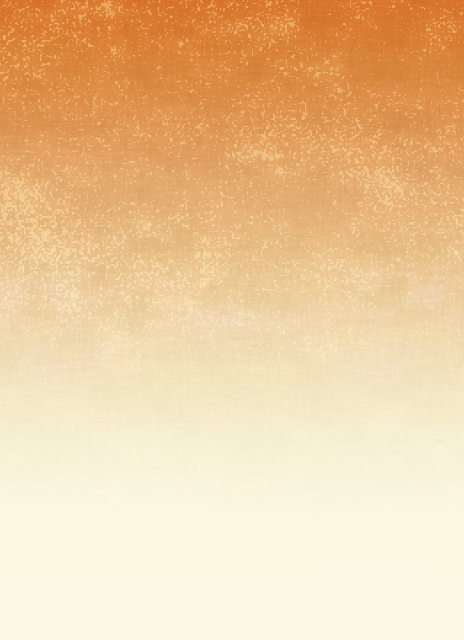
Reproduce this background procedurally as a Shadertoy shader.

```glsl
// Worn paper backdrop: burnt orange fading down to cream, with pale specks and haze.
#define GRAIN_SCALE 360.0
#define SPECK_STRENGTH 0.62
#define FIBRE_STRENGTH 0.022
#define MOTTLE_STRENGTH 0.045
#define HAZE_STRENGTH 0.42
#define SPECK_WARM vec3(0.95, 0.76, 0.48)
#define SPECK_CREAM vec3(0.98, 0.93, 0.78)
#define HAZE_COLOR vec3(0.93, 0.84, 0.75)

const int LAST_STOP = 10;

// Evenly spaced gradient colours, bottom to top
const vec3 STOPS[11] = vec3[11](
    vec3(0.985, 0.975, 0.890), vec3(0.985, 0.975, 0.890),
    vec3(0.984, 0.972, 0.880), vec3(0.968, 0.947, 0.835),
    vec3(0.955, 0.900, 0.755), vec3(0.938, 0.835, 0.655),
    vec3(0.912, 0.750, 0.530), vec3(0.895, 0.672, 0.440),
    vec3(0.870, 0.585, 0.325), vec3(0.853, 0.520, 0.235),
    vec3(0.848, 0.460, 0.170));

// Worn areas: centre and radii, as fractions of the canvas
const vec4 WORN[7] = vec4[7](
    vec4(0.73, 0.90, 0.05, 0.03), vec4(0.57, 0.955, 0.09, 0.02),
    vec4(0.20, 0.985, 0.08, 0.012), vec4(0.32, 0.635, 0.06, 0.05),
    vec4(0.86, 0.72, 0.09, 0.025), vec4(0.05, 0.71, 0.12, 0.04),
    vec4(0.60, 0.75, 0.15, 0.04));

// Dusty haze: centre and radii, as fractions of the canvas
const vec4 HAZE[5] = vec4[5](
    vec4(0.08, 0.54, 0.17, 0.045), vec4(0.52, 0.49, 0.16, 0.045),
    vec4(0.92, 0.54, 0.16, 0.05), vec4(0.12, 0.44, 0.15, 0.035),
    vec4(0.85, 0.43, 0.16, 0.03));

float hash(vec2 p) {
    vec3 q = fract(vec3(p.xyx) * 0.1031);
    q += dot(q, q.yzx + 33.33);
    return fract((q.x + q.y) * q.z);
}

float noise(vec2 p) {
    vec2 cell = floor(p), f = fract(p);
    f = f * f * (3.0 - 2.0 * f);
    float low = mix(hash(cell), hash(cell + vec2(1, 0)), f.x);
    float high = mix(hash(cell + vec2(0, 1)), hash(cell + vec2(1, 1)), f.x);
    return mix(low, high, f.y);
}

float fbm(vec2 p) {
    float sum = 0.0, weight = 0.5;
    for (int i = 0; i < 5; i++) {
        sum += weight * noise(p);
        p = mat2(1.6, 1.2, -1.2, 1.6) * p + 17.3;
        weight *= 0.5;
    }
    return sum / 0.96875;
}

vec3 verticalGradient(float y) {
    float s = clamp(y, 0.0, 1.0) * float(LAST_STOP);
    int i = min(int(s), LAST_STOP - 1);
    return mix(STOPS[i], STOPS[i + 1], s - float(i));
}

float softSpot(vec2 uv, vec4 spot) {
    vec2 d = (uv - spot.xy) / spot.zw;
    return exp(-dot(d, d));
}

void mainImage(out vec4 fragColor, in vec2 fragCoord) {
    vec2 uv = fragCoord / iResolution.xy;
    vec2 p = fragCoord / iResolution.y;

    // Base gradient with a slightly uneven dye line
    float cloud = fbm(p * vec2(5.0, 9.0) + 3.0);
    vec3 color = verticalGradient(uv.y + (cloud - 0.5) * 0.025);

    // Torn-looking masks for worn areas and haze
    float worn = 0.0, haze = 0.0;
    for (int i = 0; i < 7; i++) worn = max(worn, softSpot(uv, WORN[i]));
    for (int i = 0; i < 5; i++) haze = max(haze, softSpot(uv, HAZE[i]));
    float torn = fbm(p * vec2(18.0, 26.0) + 40.0);
    worn *= smoothstep(0.2, 0.7, torn);
    haze *= smoothstep(0.25, 0.65, torn);
    color = mix(color, HAZE_COLOR, HAZE_STRENGTH * haze);

    // Mottling and woven fibres, vanishing toward the cream end
    float texture01 = smoothstep(0.1, 0.6, uv.y);
    float fibre = noise(p * vec2(45.0, 300.0)) + noise(p * vec2(300.0, 45.0) + 9.0) - 1.0;
    color += texture01 * (MOTTLE_STRENGTH * (torn - 0.5) + FIBRE_STRENGTH * fibre);

    // Pale specks, densest in the middle band and on worn areas
    vec3 speckColor = mix(SPECK_CREAM, SPECK_WARM, smoothstep(0.45, 0.95, uv.y));
    float band = softSpot(vec2(0.0, uv.y), vec4(0.0, 0.62, 1.0, 0.17));
    float wear = 0.5 * cloud + 0.5 * torn + 0.14 * band + 0.28 * worn;
    float threshold = 1.12 - 0.68 * wear;
    float grain = noise(p * GRAIN_SCALE) + 0.08 * fibre;
    float specks = smoothstep(threshold - 0.04, threshold + 0.16, grain);
    color = mix(color, speckColor, SPECK_STRENGTH * texture01 * specks);
    color = mix(color, speckColor, 0.22 * worn * texture01);

    fragColor = vec4(clamp(color, 0.0, 1.0), 1.0);
}
```
